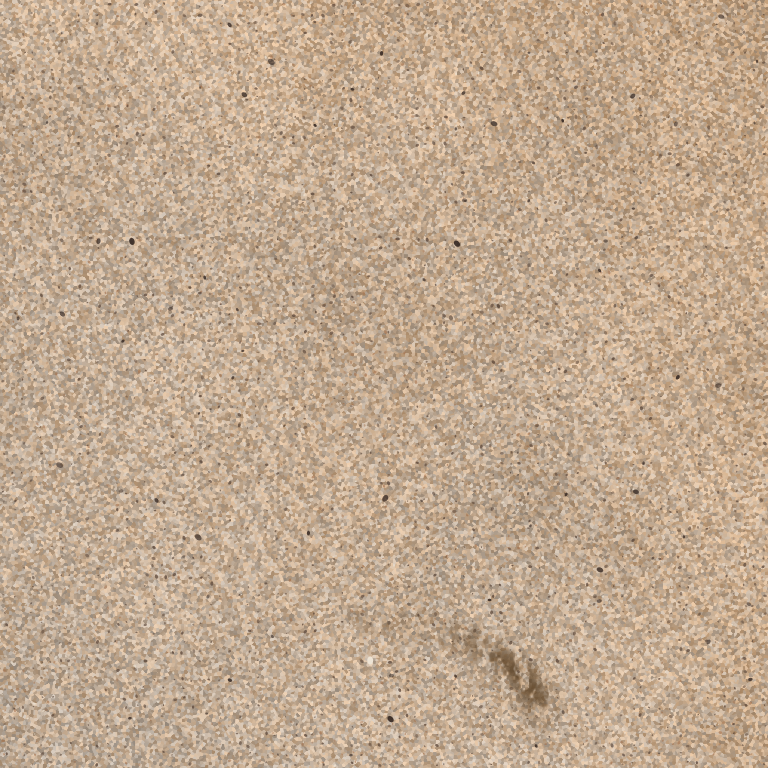
Give the GLSL for this texture, as a Shadertoy shader.

```glsl
// Dry fine sand seen from above: softly blended Voronoi grains over a mottled ground,
// scattered with dark, rusty and bright mineral specks, a pale chip
// and a damp fibrous stain that follows a Bezier arc.

const vec3 SAND_COLOR  = vec3(0.768, 0.673, 0.575);
const vec3 DARK_COLOR  = vec3(0.36, 0.28, 0.23);
const vec3 BLACK_COLOR = vec3(0.20, 0.15, 0.13);
const vec3 RUST_COLOR  = vec3(0.64, 0.44, 0.30);
const vec3 GLINT_COLOR = vec3(0.93, 0.89, 0.83);
const vec3 STAIN_COLOR = vec3(0.36, 0.26, 0.15);
const vec3 WARM_SHIFT  = vec3(0.045, 0.0, -0.045);

const float GRAIN_COUNT     = 250.0;  // grains across the canvas
const float GRAIN_SHARPNESS = 14.0;
const float GRAIN_CONTRAST  = 0.27;
const float MOTTLE_CONTRAST = 0.11;

const vec2 STAIN_START = vec2(0.47, 0.195);
const vec2 STAIN_BEND  = vec2(0.66, 0.185);
const vec2 STAIN_END   = vec2(0.71, 0.070);
const float STAIN_WIDTH = 0.021;
const vec2 CHIP_CENTER = vec2(0.482, 0.140);

float hash(vec2 p) {
    return fract(sin(dot(p, vec2(12.9898, 78.233))) * 43758.5453);
}

vec2 hash2(vec2 p) {
    return vec2(hash(p), hash(p + 37.7));
}

float noise(vec2 p) {
    vec2 i = floor(p), f = fract(p);
    f = f * f * (3.0 - 2.0 * f);
    return mix(mix(hash(i), hash(i + vec2(1, 0)), f.x),
               mix(hash(i + vec2(0, 1)), hash(i + vec2(1, 1)), f.x), f.y);
}

float fbm(vec2 p) {
    float sum = 0.0, amplitude = 0.5;
    for (int i = 0; i < 4; i++) {
        sum += amplitude * noise(p);
        p = p * 2.03 + 17.3;
        amplitude *= 0.5;
    }
    return sum / 0.9375;
}

// Blended Voronoi cells: x is brightness, y is warmth, both centred on zero
vec2 grains(vec2 uv) {
    vec2 p = uv * GRAIN_COUNT, cell = floor(p), tone = vec2(0.0);
    float total = 0.0;
    for (int y = -1; y <= 1; y++)
    for (int x = -1; x <= 1; x++) {
        vec2 id = cell + vec2(x, y);
        vec2 offset = id + hash2(id) - p;
        float weight = exp(-GRAIN_SHARPNESS * dot(offset, offset));
        tone += weight * (hash2(id + 91.3) - 0.5);
        total += weight;
    }
    return tone / max(total, 1e-5);
}

// Coverage of tilted oval specks, one per chosen cell; radii in canvas units
float specks(vec2 uv, float count, float chance, vec2 radii, float seed) {
    vec2 p = uv * count, id = floor(p), key = id + seed;
    float density = chance * (0.4 + 1.2 * fbm(id / count * 7.0 + 5.0));
    float present = step(hash(key + 3.1), density);
    vec2 d = (p - id - mix(vec2(0.28), vec2(0.72), hash2(key))) / count;
    float angle = 6.2832 * hash(key + 7.9);
    float c = cos(angle), s = sin(angle);
    d = mat2(c, s, -s, c) * d * vec2(0.85, 1.2);
    float size = hash(key + 13.7);
    float radius = mix(radii.x, radii.y, size * size);
    float edge = (radius - length(d)) * iResolution.y + 0.5;
    return present * clamp(edge, 0.0, 1.0) * mix(0.55, 1.0, hash(key + 23.3));
}

// Fibrous damp mark, strongest near the lower end of the arc
float stain(vec2 uv) {
    float mark = 0.0;
    for (int i = 0; i <= 20; i++) {
        float t = float(i) / 20.0;
        vec2 point = mix(mix(STAIN_START, STAIN_BEND, t), mix(STAIN_BEND, STAIN_END, t), t);
        float reach = length(uv - point) / (STAIN_WIDTH * mix(0.7, 1.1, t));
        float strength = mix(0.3, 1.0, smoothstep(0.2, 0.75, t)) * (1.0 - 0.4 * smoothstep(0.85, 1.0, t));
        mark = max(mark, strength * exp(-reach * reach));
    }
    float fibres = 0.65 * noise(uv * vec2(120.0, 55.0)) + 0.35 * noise(uv * vec2(260.0, 170.0));
    return mark * (0.15 + 0.85 * smoothstep(0.36, 0.68, fibres));
}

void mainImage(out vec4 fragColor, in vec2 fragCoord) {
    vec2 uv = fragCoord / iResolution.y;

    // Ground: broad mottling, warmer towards the upper right
    float mottle = fbm(uv * vec2(4.0, 6.0) + 2.0) - 0.5;
    float warmth = 0.35 * (uv.x + uv.y - 1.0) + 0.5 * (fbm(uv * 3.0 + 40.0) - 0.5);
    vec3 color = SAND_COLOR + MOTTLE_CONTRAST * mottle + WARM_SHIFT * warmth;

    // Grains
    vec2 grain = grains(uv);
    color += GRAIN_CONTRAST * grain.x + 1.6 * WARM_SHIFT * grain.y;

    // Mineral specks
    color = mix(color, RUST_COLOR, 0.65 * specks(uv, 75.0, 0.25, vec2(0.0010, 0.0021), 11.0));
    color = mix(color, GLINT_COLOR, 0.80 * specks(uv, 100.0, 0.16, vec2(0.0008, 0.0019), 53.0));
    color = mix(color, DARK_COLOR, 0.80 * specks(uv, 82.0, 0.32, vec2(0.0009, 0.0024), 29.0));
    color = mix(color, BLACK_COLOR, 0.90 * specks(uv, 21.0, 0.18, vec2(0.0016, 0.0042), 71.0));

    // Damp stain and pale chip
    color = mix(color, STAIN_COLOR, 0.85 * stain(uv));
    float chipEdge = 0.0045 - length((uv - CHIP_CENTER) * vec2(1.2, 0.85));
    color = mix(color, GLINT_COLOR, clamp(chipEdge * iResolution.y + 0.5, 0.0, 1.0));

    fragColor = vec4(clamp(color, 0.0, 1.0), 1.0);
}
```
